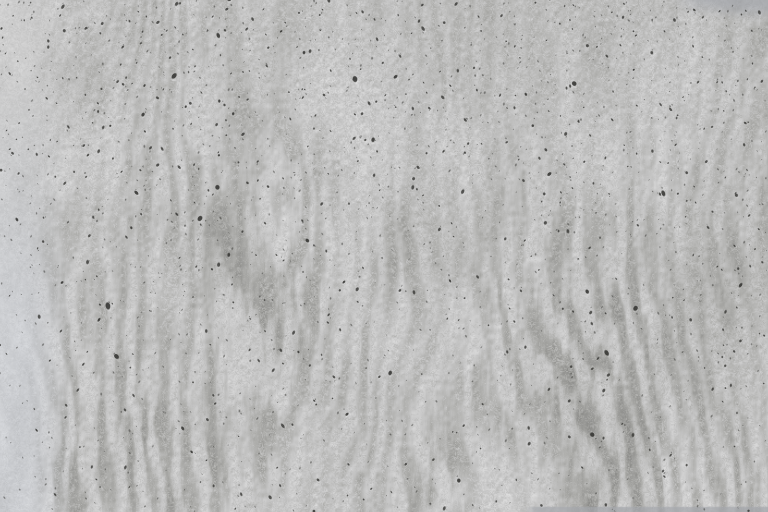
Reproduce this texture procedurally as a Shadertoy shader.

```glsl
// Board-formed concrete: pale grey cement carrying the print of wood grain.
// Contours of tall warped noise form the grain; fine noise gives the grit,
// and jittered cells scatter dark air pits, most densely near the top.

float hash(vec2 p) {
    vec3 q = fract(vec3(p.xyx) * 0.1031);
    q += dot(q, q.yzx + 33.33);
    return fract((q.x + q.y) * q.z);
}

float noise(vec2 p) {
    vec2 i = floor(p), f = fract(p);
    f = f * f * (3.0 - 2.0 * f);
    return mix(mix(hash(i), hash(i + vec2(1, 0)), f.x),
               mix(hash(i + vec2(0, 1)), hash(i + vec2(1, 1)), f.x), f.y);
}

float fbm(vec2 p) {
    float sum = 0.0, weight = 0.5;
    for (int i = 0; i < 4; i++) {
        sum += weight * noise(p);
        p = p * 2.03 + 17.3;
        weight *= 0.5;
    }
    return sum / 0.9375;
}

// Dark bands of the wood print, broken up by fibres and grit
float woodGrain(vec2 p, float grit) {
    float field = noise(vec2(p.x * 5.0, p.y * 1.8) + 3.0);
    float wobble = fbm(vec2(p.x * 14.0, p.y * 5.0) + 40.0);
    float fibre = fbm(vec2(p.x * 70.0, p.y * 12.0) + 5.0);
    float phase = 34.0 * field + 120.0 * p.x + 11.0 * wobble;
    float wave = 0.5 + 0.36 * sin(phase);
    wave += 1.3 * (fibre - 0.5) + 0.9 * (grit - 0.5);
    return smoothstep(0.15, 0.9, wave);
}

// Scattered pits: x is the dark hole, y its pale lower rim
vec2 pits(vec2 p, float cell, float radius, float density, float seed) {
    float soft = 0.7 / iResolution.y;
    vec2 id = floor(p / cell);
    vec2 result = vec2(0);
    for (int j = -1; j <= 1; j++)
    for (int i = -1; i <= 1; i++) {
        vec2 c = id + vec2(i, j);
        vec2 key = c + seed;
        if (hash(key) > density) continue;
        vec2 jitter = vec2(hash(key + 11.7), hash(key + 57.1));
        vec2 d = p - (c + jitter) * cell;
        float size = radius * mix(0.5, 1.2, pow(hash(key + 83.9), 2.0));
        d.x += d.y * (hash(key + 29.3) - 0.5);
        vec2 shape = vec2(1.0, mix(0.65, 1.0, hash(key + 5.5)));
        float hole = length(d * shape) - size;
        float rim = length((d + vec2(-0.3, 1.0) * size) * shape) - size;
        result = max(result, 1.0 - smoothstep(-soft, soft, vec2(hole, rim)));
    }
    return result;
}

void mainImage(out vec4 fragColor, in vec2 fragCoord) {
    vec2 p = fragCoord / iResolution.y;
    float across = fragCoord.x / iResolution.x;

    // Crisp surface grit, and relief lit from above
    float fine = noise(p * 470.0);
    float coarse = noise(p * 210.0 + 71.0);
    float grit = mix(fine, coarse, 0.4);
    vec2 bump = p * vec2(130.0, 100.0) + 31.0;
    float relief = noise(bump) - noise(bump + vec2(-0.2, 0.45));

    // Wood print fades toward the top and the smooth left edge
    float patches = fbm(vec2(p.x * 6.0, p.y * 2.5) + 9.0);
    float lowDown = 1.0 - smoothstep(0.3, 0.95, p.y);
    float edge = 0.09 + 0.05 * (noise(vec2(p.y * 5.0, 2.0)) - 0.5);
    float leftLight = 1.0 - smoothstep(edge - 0.07, edge + 0.05, p.x);
    float strength = mix(0.38, 1.0, lowDown) * smoothstep(0.1, 0.65, patches);
    strength *= 1.0 - 0.85 * leftLight;
    float bands = woodGrain(p, grit);

    // Broad tone: stained belt below the middle, dull cloudy top
    float belt = exp(-pow((p.y - 0.36) / 0.24, 2.0));
    float stain = smoothstep(0.4, 0.7, fbm(vec2(p.x * 7.0, p.y * 3.0) + 63.0));
    float tone = 0.795 - 0.15 * bands * strength;
    tone -= (0.015 + 0.065 * stain) * belt * (1.0 - leftLight);
    tone -= 0.035 * smoothstep(0.65, 0.95, p.y) * (1.0 - leftLight);
    tone += 0.08 * (fbm(vec2(p.x * 22.0, p.y * 6.0)) - 0.5);
    tone += 0.01 * leftLight;
    float roughness = mix(0.13, 0.2, bands * strength);
    roughness *= 1.0 - 0.45 * leftLight;
    tone += roughness * (grit - 0.5);
    tone += 0.065 * relief * (1.0 - 0.6 * leftLight);

    // Warm in the shade, cool in the smooth light cement
    vec3 color = vec3(tone);
    color += vec3(0.002, 0.002, -0.008) * (1.0 - smoothstep(0.65, 0.8, tone));
    color += vec3(-0.010, -0.002, 0.012) * leftLight * lowDown;

    // Bluish scuffs in the top right corner and along the bottom right
    float corner = smoothstep(0.96, 1.0, p.y + 0.04 * (patches - 0.5));
    corner *= smoothstep(0.87, 0.92, across);
    float strip = smoothstep(0.68, 0.7, across) * (1.0 - smoothstep(0.008, 0.012, p.y));
    color = mix(color, vec3(0.64, 0.65, 0.67), 0.7 * max(corner, strip));

    // Air pits from tiny specks to open holes
    float upper = smoothstep(0.1, 1.0, p.y);
    vec2 specks = pits(p, 0.015, 0.0015, mix(0.14, 0.3, upper), 211.0);
    vec2 small = pits(p, 0.027, 0.0025, mix(0.12, 0.4, upper), 307.0);
    vec2 large = pits(p, 0.08, 0.0038, mix(0.16, 0.35, upper), 401.0);
    float rims = max(small.y, large.y);
    float holes = max(max(0.5 * specks.x, 0.8 * small.x), 0.88 * large.x);
    color += 0.04 * rims;
    color = mix(color, vec3(0.2, 0.2, 0.19), holes);

    fragColor = vec4(clamp(color, 0.0, 1.0), 1.0);
}
```
